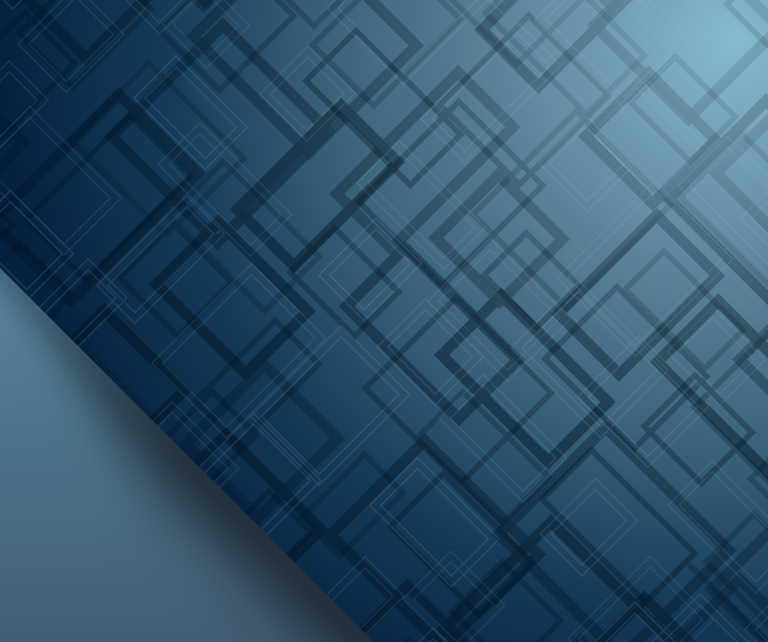
Give the GLSL for this background, as a Shadertoy shader.

```glsl
const vec3 GLOW = vec3(0.53, 0.73, 0.81);
const vec3 STEEL = vec3(0.34, 0.50, 0.59);
const vec3 SLATE = vec3(0.23, 0.39, 0.485);
const vec3 NAVY = vec3(0.085, 0.235, 0.355);
const vec3 MIDNIGHT = vec3(0.02, 0.13, 0.25);
const vec3 INK = vec3(0.0, 0.065, 0.12);
const vec3 HAIRLINE = vec3(0.62, 0.77, 0.84);
const vec3 PANEL_LOW = vec3(0.26, 0.37, 0.46);
const vec3 PANEL_HIGH = vec3(0.33, 0.51, 0.61);
const vec3 SHADOW = vec3(0.13, 0.18, 0.22);

vec2 hash2(vec2 p, float seed) {
    vec3 h = fract(vec3(p.xyx) * vec3(0.1031, 0.1030, 0.0973) + seed * 0.137);
    h += dot(h, h.yzx + 33.33);
    return fract((h.xx + h.yz) * h.zy);
}

float ramp(float from, float to, float x) {
    return clamp((x - from) / (to - from), 0.0, 1.0);
}

float stroke(float dist, float halfWidth, float aa) {
    return 1.0 - smoothstep(-aa, aa, abs(dist) - halfWidth);
}

// Signed distance to a sharp rectangle
float rectDistance(vec2 p, vec2 halfSize) {
    vec2 d = abs(p) - halfSize;
    return max(d.x, d.y);
}

// Jittered rectangle outlines; a positive inset adds a second inner outline
float frameLayer(vec2 p, float cell, float halfWidth, float inset, float seed, float aa) {
    vec2 id = floor(p / cell);
    float clear = 1.0;
    for (int j = -1; j <= 1; j++) {
        for (int i = -1; i <= 1; i++) {
            vec2 k = id + vec2(i, j);
            vec2 jitter = hash2(k, seed);
            vec2 shape = hash2(k, seed + 5.0);
            vec2 center = (k + 0.5 + 0.6 * (jitter - 0.5)) * cell;
            vec2 halfSize = cell * mix(vec2(0.22), vec2(0.62), shape);
            float d = rectDistance(p - center, halfSize);
            float mask = stroke(d, halfWidth, aa);
            if (inset > 0.0) mask = max(mask, stroke(d + inset, halfWidth, aa));
            clear *= 1.0 - mask * mix(0.6, 1.0, jitter.x);
        }
    }
    return 1.0 - clear;
}

// Radial fall-off from the corner light
vec3 backdrop(float d) {
    vec3 c = mix(GLOW, STEEL, ramp(0.0, 0.40, d));
    c = mix(c, SLATE, ramp(0.40, 0.63, d));
    c = mix(c, NAVY, ramp(0.63, 0.88, d));
    return mix(c, MIDNIGHT, ramp(0.88, 1.15, d));
}

// Lower panel with the shadow cast by the diagonal sheet
vec3 panel(float height, float depth, float along) {
    vec3 c = mix(PANEL_LOW, PANEL_HIGH, ramp(0.0, 0.55, height));
    float lift = smoothstep(-0.65, 0.1, along);
    float spread = mix(0.025, 0.085, lift);
    float shade = exp(-depth * depth / (spread * spread));
    return mix(c, SHADOW, shade * mix(0.3, 0.95, lift));
}

void mainImage(out vec4 fragColor, in vec2 fragCoord) {
    vec2 p = fragCoord / iResolution.y;
    float aa = 0.7 / iResolution.y;
    vec2 diagonal = vec2(p.x + p.y, p.y - p.x) * 0.70711;
    float lightDistance = length(p - vec2(1.145, 0.938));
    vec3 color = backdrop(lightDistance);

    // Broad and narrow dark frames, fainter near the light
    float inkStrength = mix(0.18, 0.46, smoothstep(0.1, 0.7, lightDistance));
    float broad = frameLayer(diagonal, 0.23, 0.0085, 0.0, 1.0, aa);
    float narrow = frameLayer(diagonal + 0.09, 0.19, 0.0045, 0.0, 9.0, aa);
    color = mix(color, INK, inkStrength * broad);
    color = mix(color, INK, inkStrength * 0.75 * narrow);

    // Fine double outlines
    float fine = frameLayer(diagonal + 0.04, 0.18, 0.0010, 0.012, 17.0, aa);
    color = mix(color, HAIRLINE, 0.17 * fine);

    // Diagonal sheet edge
    float edge = diagonal.x - 0.412;
    vec3 lower = panel(p.y, min(edge, 0.0), p.x - p.y);
    color = mix(lower, color, smoothstep(-aa, aa, edge));
    fragColor = vec4(color, 1.0);
}
```
